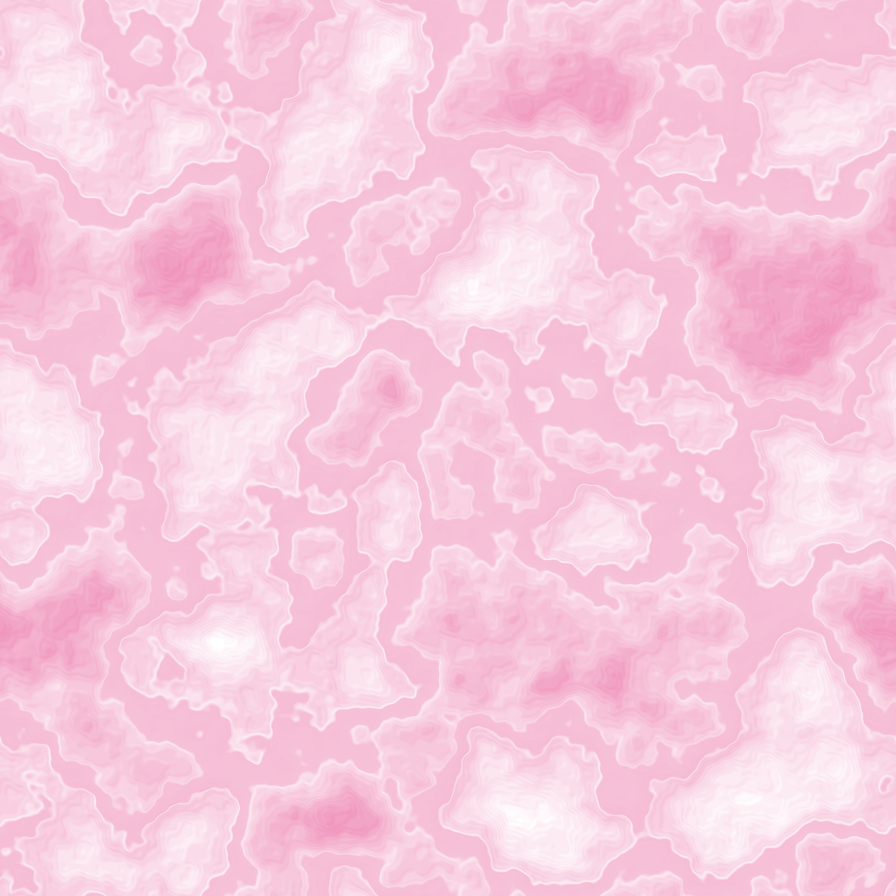
Write a Shadertoy shader that draws this texture.

```glsl
// Pink marbled relief: tileable gradient-noise height, coloured by a tone ramp
// with flat pink plains, pale rims, deep pink basins and near-white summits.
// Terraced height steps are embossed by a diagonal light.

const vec3 DEEP_PINK = vec3(0.95, 0.65, 0.78);
const vec3 WHITE = vec3(1.0);
const float CELLS = 5.0;            // largest noise cells across the canvas
const int OCTAVES = 5;
const float GAIN = 0.48;
const float HEIGHT_SCALE = 3.6;     // brings the height to unit deviation
const float TERRACES = 5.0;         // steps per unit of height
const float EMBOSS = 0.48;
const float EMBOSS_LIMIT = 0.17;
const vec2 LIGHT_STEP = vec2(-0.0015, 0.0019);

// Height and tone: 0 is deep pink, 1 is white.
const int KNOTS = 15;
const vec2 RAMP[KNOTS] = vec2[KNOTS](
    vec2(-2.40, -0.10), vec2(-1.60, 0.00), vec2(-1.15, 0.25),
    vec2(-0.80, 0.38), vec2(-0.57, 0.50), vec2(-0.47, 0.62),
    vec2(-0.36, 0.30), vec2(0.22, 0.27), vec2(0.32, 0.68),
    vec2(0.43, 0.46), vec2(0.70, 0.45), vec2(0.95, 0.60),
    vec2(1.20, 0.70), vec2(1.80, 0.78), vec2(2.50, 1.00));

uint scramble(uint n) {
    n = (n ^ (n >> 16)) * 0x7feb352du;
    n = (n ^ (n >> 15)) * 0x846ca68bu;
    return n ^ (n >> 16);
}

vec2 gradientAt(vec2 cell, float period, uint seed) {
    uvec2 c = uvec2(mod(cell, period));
    uint n = scramble(c.x + scramble(c.y + scramble(seed)));
    float angle = 6.2831853 * float(n & 0xffffu) / 65536.0;
    return vec2(cos(angle), sin(angle));
}

float gradientNoise(vec2 p, float period, uint seed) {
    vec2 cell = floor(p);
    vec2 f = p - cell;
    vec2 fade = f * f * f * (f * (f * 6.0 - 15.0) + 10.0);
    vec2 e = vec2(1.0, 0.0);
    float a = dot(gradientAt(cell, period, seed), f);
    float b = dot(gradientAt(cell + e.xy, period, seed), f - e.xy);
    float c = dot(gradientAt(cell + e.yx, period, seed), f - e.yx);
    float d = dot(gradientAt(cell + e.xx, period, seed), f - e.xx);
    return mix(mix(a, b, fade.x), mix(c, d, fade.x), fade.y);
}

float heightAt(vec2 uv) {
    float sum = 0.0;
    float amplitude = 1.0;
    float frequency = CELLS;
    for (int i = 0; i < OCTAVES; i++) {
        sum += amplitude * gradientNoise(uv * frequency + 0.37 * float(i),
                                         frequency, uint(i + 11));
        amplitude *= GAIN;
        frequency *= 2.0;
    }
    return sum * HEIGHT_SCALE;
}

float toneRamp(float height) {
    float tone = RAMP[0].y;
    for (int i = 1; i < KNOTS; i++) {
        float t = smoothstep(RAMP[i - 1].x, RAMP[i].x, height);
        tone += (RAMP[i].y - RAMP[i - 1].y) * t;
    }
    return tone;
}

float terrace(float height) {
    float level = height * TERRACES;
    float rise = smoothstep(0.3, 0.7, fract(level));
    return (floor(level) + rise) / TERRACES;
}

void mainImage(out vec4 fragColor, in vec2 fragCoord) {
    vec2 uv = fragCoord / iResolution.y;
    float height = heightAt(uv);

    // Emboss the terraces, leaving the plains almost smooth
    float slope = terrace(heightAt(uv + LIGHT_STEP))
                - terrace(heightAt(uv - LIGHT_STEP));
    float plain = smoothstep(-0.48, -0.34, height)
                * (1.0 - smoothstep(0.18, 0.32, height));
    float relief = clamp(slope * EMBOSS, -EMBOSS_LIMIT, EMBOSS_LIMIT);
    relief *= mix(1.0, 0.2, plain);

    // Colour along the line from deep pink to white
    float tone = toneRamp(height) + relief;
    vec3 colour = mix(DEEP_PINK, WHITE, tone);
    fragColor = vec4(clamp(colour, 0.0, 1.0), 1.0);
}
```
